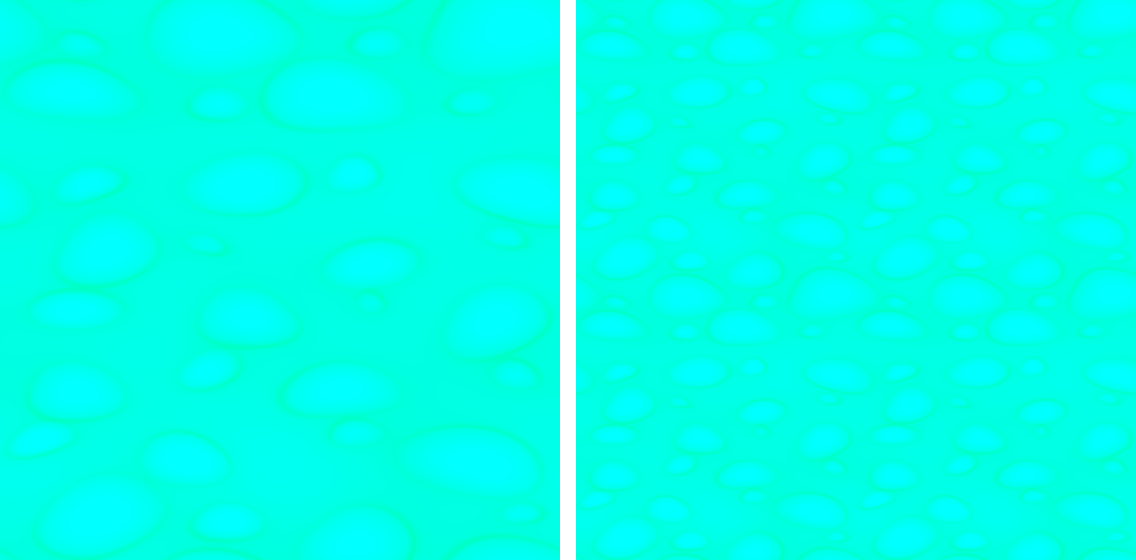
Left, the tile; right, the same tile 2 across and 2 down.
Give the GLSL for this texture, as a WebGL 1 fragment shader.

```glsl
precision highp float;
uniform vec2 u_resolution;

const vec2 GRID = vec2(4.0, 8.0);
const float TAU = 6.2831853;

vec3 hash3(vec2 cell) {
  vec3 p = fract(vec3(cell.xyx) * vec3(0.1031, 0.1030, 0.0973) + 0.137);
  p += dot(p, p.yxz + 33.33);
  return fract((p.xxy + p.yzz) * p.zyx);
}

// Whole cell index that repeats safely despite rounding
vec2 wrapCell(vec2 cell, vec2 period) {
  return floor(mod(cell + 0.5, period));
}

// Value noise that wraps after a whole number of cells
float wrapNoise(vec2 p, vec2 period) {
  vec2 i = floor(p), f = fract(p);
  f = f * f * (3.0 - 2.0 * f);
  float a = hash3(wrapCell(i, period) + 40.0).x;
  float b = hash3(wrapCell(i + vec2(1.0, 0.0), period) + 40.0).x;
  float c = hash3(wrapCell(i + vec2(0.0, 1.0), period) + 40.0).x;
  float d = hash3(wrapCell(i + 1.0, period) + 40.0).x;
  return mix(mix(a, b, f.x), mix(c, d, f.x), f.y);
}

// Centre in xy, size weight in z; large and small alternate like a checkerboard
vec3 blobSeed(vec2 cell) {
  vec3 h = hash3(wrapCell(cell, GRID) + 3.0);
  float small = mod(cell.x + cell.y + 0.5, 2.0) < 1.0 ? 0.0 : 1.0;
  float weight = mix(mix(0.6, 1.15, h.z), mix(0.2, 0.55, h.z), small);
  return vec3(cell + 0.24 + 0.52 * h.xy, weight);
}

// Share the gap to each neighbour by weight, so blobs never overlap
float blobRadius(vec2 cell, vec3 seed) {
  float radius = 0.76;
  for (int y = -1; y <= 1; y++) {
    for (int x = -1; x <= 1; x++) {
      if (x == 0 && y == 0) continue;
      vec3 other = blobSeed(cell + vec2(float(x), float(y)));
      float gap = distance(seed.xy, other.xy);
      radius = min(radius, gap * seed.z / (seed.z + other.z));
    }
  }
  return radius * 0.97;
}

// Brightness change from one blob: soft halo, thin rim, bright dome
float blobShade(vec2 p, vec2 cell) {
  vec3 seed = blobSeed(cell);
  float radius = blobRadius(cell, seed);
  vec3 h = hash3(wrapCell(cell, GRID) + 71.0);

  vec2 q = p - seed.xy;
  float tilt = (h.x - 0.5) * 1.5;
  q = mat2(cos(tilt), -sin(tilt), sin(tilt), cos(tilt)) * q;
  q.x /= mix(0.72, 1.0, h.y);
  float angle = atan(q.y, q.x);
  float wobble = 1.0 + 0.05 * sin(2.0 * angle + TAU * h.z)
                     + 0.045 * sin(3.0 * angle + TAU * h.x);
  float k = length(q) / (radius * wobble);
  float edge = (k - 1.0) * radius * 0.16;

  float depth = max(1.0 - k, 0.0);
  float dome = 0.075 * (1.0 - exp(-6.0 * depth))
             + 0.07 * smoothstep(0.05, 0.9, depth);
  float halo = 0.036 * exp(-max(edge, 0.0) / 0.022);
  float side = 0.5 + 0.5 * sin(angle + TAU * h.y);
  float rim = mix(0.008, 0.085, side * side) * exp(-pow(abs(edge) / 0.0065, 2.0));
  return dome * smoothstep(0.0, 0.3, radius) - halo - rim;
}

void main() {
  vec2 uv = gl_FragCoord.xy / u_resolution;

  // Gentle bend of the outlines
  vec2 bent = uv + 0.008 * sin(TAU * (uv.yx * vec2(3.0, 2.0) + uv * vec2(1.0, 2.0)));
  vec2 p = bent * GRID;
  vec2 home = floor(p);

  float blue = 0.888 + 0.06 * wrapNoise(uv * vec2(4.0, 6.0), vec2(4.0, 6.0));
  for (int y = -1; y <= 1; y++) {
    for (int x = -1; x <= 1; x++) {
      blue += blobShade(p, home + vec2(float(x), float(y)));
    }
  }
  gl_FragColor = vec4(0.0, 1.0, clamp(blue, 0.78, 1.0), 1.0);
}
```
